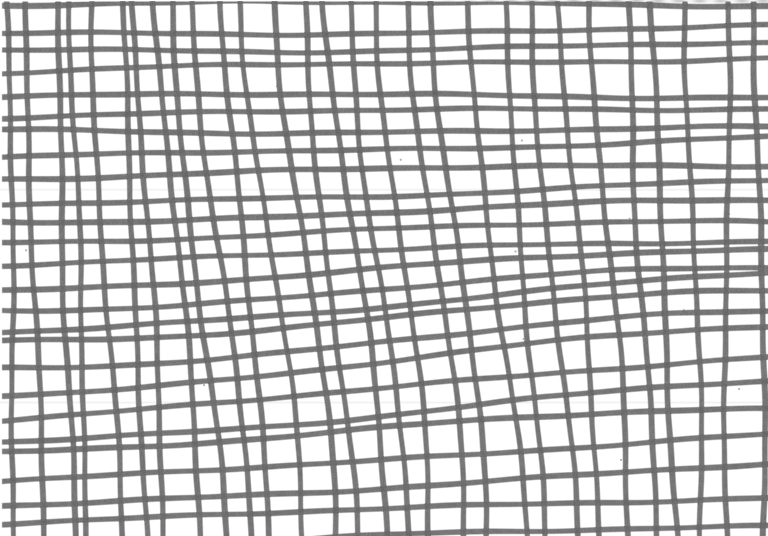
Write a WebGL 1 fragment shader that draws this pattern.

```glsl
precision highp float;
// Hand-drawn grey pen mesh: wavering, drifting lines crossing on white paper.
uniform vec2 u_resolution;

const float PI = 3.14159;
const float COLUMNS = 29.0;
const float ROWS = 26.0;

float hash(float n) {
  return fract(sin(n * 127.1 + 3.7) * 4375.85);
}

float hash2(vec2 c) {
  return hash(c.x * 1.37 + c.y * 7.91);
}

// Unsteady hand: layered sines along a stroke
float waver(float t, float seed) {
  float phase = 6.28 * hash(seed);
  return 0.0045 * sin(t * (5.0 + 2.0 * hash(seed + 0.3)) + phase)
       + 0.0016 * sin(t * 14.0 + phase * 3.0)
       + 0.0007 * sin(t * 37.0 + phase * 5.0);
}

// Random offset plus tilt, so that some neighbours pinch or cross
float stray(float t, float seed) {
  return 0.020 * (hash(seed + 0.5) - 0.5)
       + 0.034 * (hash(seed + 0.8) - 0.5) * (t - 0.5) + waver(t, seed);
}

float stroke(float dist, float t, float seed, float px) {
  float halfWidth = 0.0051 + 0.0007 * (hash(seed + 0.9) - 0.5)
                  + 0.0003 * sin(t * 23.0 + seed);
  return 1.0 - smoothstep(halfWidth - px, halfWidth + px, abs(dist));
}

// Columns bunch together at the top left and even out downwards
float columnInk(vec2 p, float aspect, float px) {
  float ink = 0.0;
  float bunch = 0.12 * smoothstep(-0.1, 1.1, p.y);
  for (float i = 0.0; i < COLUMNS; i++) {
    float t = i / (COLUMNS - 1.0);
    float x = mix(0.028, aspect - 0.022, t) - bunch * sin(PI * t);
    float seed = i + 11.0;
    ink += stroke(p.x - x - stray(p.y, seed), p.y, seed, px);
  }
  return ink;
}

// Rows climb to the right, most steeply in the lower middle
float rowInk(vec2 p, float aspect, float px) {
  float ink = 0.0;
  float climb = smoothstep(-0.1, 1.1, p.x / aspect);
  for (float i = 0.0; i < ROWS; i++) {
    float base = (i - 0.4) / (ROWS - 1.0);
    float bulge = (base - 0.28) / 0.27;
    float y = base + climb * (0.012 + 0.105 * exp(-bulge * bulge));
    float seed = i + 63.0;
    float t = p.x / aspect;
    ink += stroke(p.y - y - stray(t, seed), p.x, seed, px);
  }
  return ink;
}

// Sparse dust, one possible fleck per cell
float dust(vec2 p, float px) {
  vec2 cell = floor(p * 9.0);
  vec2 centre = 0.2 + 0.6 * vec2(hash2(cell + 0.2), hash2(cell + 0.6));
  float d = length(fract(p * 9.0) - centre) / 9.0;
  return step(0.86, hash2(cell)) * (1.0 - smoothstep(0.0008, 0.0012 + px, d));
}

void main() {
  float px = 1.0 / u_resolution.y;
  float aspect = u_resolution.x * px;
  vec2 p = gl_FragCoord.xy * px;

  // Strokes stop just short of the left and top edges
  float margin = smoothstep(0.002, 0.002 + 2.0 * px, p.x)
               * smoothstep(0.001, 0.001 + 2.0 * px, 1.0 - p.y);
  float ink = margin * (columnInk(p, aspect, px) + rowInk(p, aspect, px));

  // Uneven ink density
  float grain = sin(p.x * 91.0 + 3.0 * sin(p.y * 57.0))
              * sin(p.y * 83.0 + 2.0 * sin(p.x * 71.0));
  float fine = hash2(floor(p * 360.0)) - 0.5;
  float inkTone = 0.465 + 0.012 * grain + 0.035 * fine;

  // Paper with dust, faint scan creases and a smudge at the upper right edge
  float paper = 1.0 - 0.3 * dust(p, px);
  float crease = min(abs(p.y - 0.646), abs(p.y - 0.249));
  paper -= 0.05 * (1.0 - smoothstep(0.0, 0.0015 + px, crease));
  paper -= 0.2 * smoothstep(0.992, 0.998, p.y) * smoothstep(0.75, 1.0, p.x)
         * (0.6 + 0.4 * sin(p.x * 160.0));

  // Overlapping strokes darken slightly
  float shade = mix(paper, inkTone, min(ink, 1.0));
  shade -= 0.045 * clamp(ink - 1.0, 0.0, 1.0);
  gl_FragColor = vec4(vec3(shade), 1.0);
}
```
